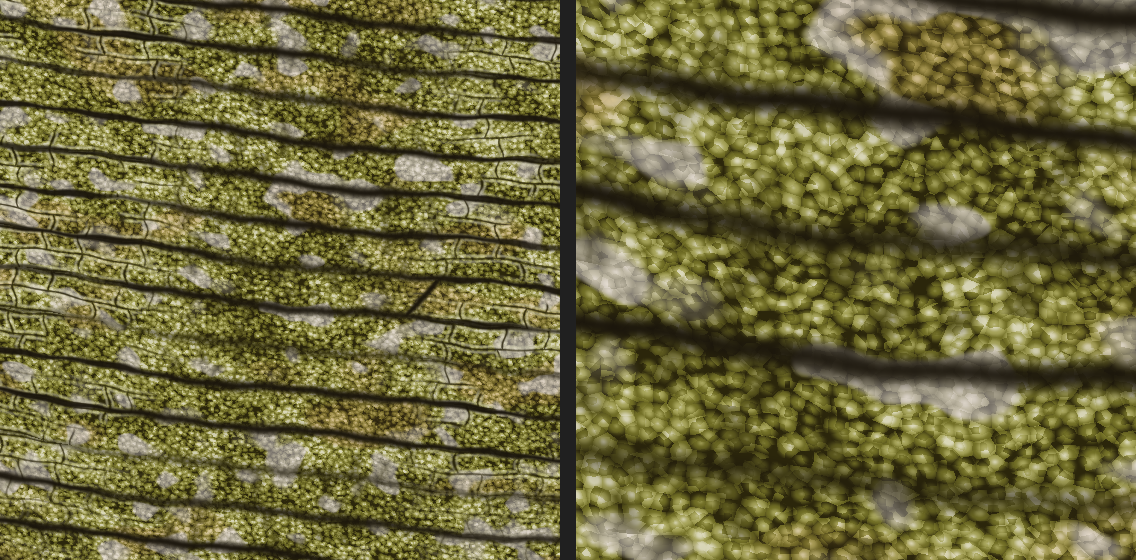
Left, the full canvas; right, a detail of the centre.
Write a three.js fragment shader that draws this texture.

```glsl
varying vec2 vUv;

const float ROW_PITCH = 0.0746;
const float ROW_SLOPE = 0.117;

const vec3 VEIN = vec3(0.10, 0.08, 0.045);
const vec3 SHADOW = vec3(0.17, 0.15, 0.045);
const vec3 OLIVE = vec3(0.45, 0.44, 0.15);
const vec3 LIME = vec3(0.66, 0.65, 0.36);
const vec3 PALE = vec3(0.86, 0.85, 0.73);
const vec3 LILAC = vec3(0.73, 0.70, 0.68);
const vec3 RUST = vec3(0.50, 0.38, 0.19);

float hash(vec2 p) {
  return fract(sin(dot(p, vec2(127.1, 311.7))) * 43758.5);
}

// Cellular noise: x = nearest distance, y = nearest id, z = blended id
vec3 cells(vec2 p) {
  vec2 base = floor(p);
  vec2 local = p - base;
  float nearest = 9.0, id = 0.0, total = 0.0, weights = 0.0;
  for (int j = -1; j <= 1; j++) {
    for (int i = -1; i <= 1; i++) {
      vec2 cell = vec2(float(i), float(j));
      vec2 key = base + cell;
      vec2 seed = cell + vec2(hash(key), hash(key + 37.3)) - local;
      float d2 = dot(seed, seed);
      float value = hash(key + 71.9);
      float w = exp(-6.0 * d2);
      total += value * w;
      weights += w;
      if (d2 < nearest) {
        nearest = d2;
        id = value;
      }
    }
  }
  return vec3(sqrt(nearest), id, total / weights);
}

float stroke(float d, float halfWidth, float soft) {
  return 1.0 - smoothstep(max(halfWidth - soft, 0.0), halfWidth + soft, d);
}

// Slanted, gently waving row coordinate; veins lie on whole numbers
float rowCoord(vec2 p) {
  float wave = 0.004 * sin(9.0 * p.x + 7.0 * p.y)
    + 0.0025 * sin(23.0 * p.x - 19.0 * p.y)
    + 0.0012 * sin(67.0 * p.x + 43.0 * p.y);
  float sag = 0.010 * sin(3.1416 * p.x);
  return (p.y - ROW_SLOPE * p.x - sag - wave - 0.029) / ROW_PITCH;
}

// Distance to the jittered end wall of a cell in its lane
float endWall(float x, float lane) {
  float u = x * 11.0 + hash(vec2(lane, 3.0)) * 5.0;
  float at = 0.5 + 0.7 * (hash(vec2(floor(u), lane)) - 0.5);
  return abs(fract(u) - at) / 11.0;
}

vec3 pigment(float tone) {
  vec3 c = mix(SHADOW, OLIVE, smoothstep(0.0, 0.45, tone));
  c = mix(c, LIME, smoothstep(0.42, 0.75, tone));
  return mix(c, PALE, smoothstep(0.72, 1.05, tone));
}

float veinStrength(float x, float index) {
  float faint = step(6.5, index) * step(mod(index - 7.0, 3.0), 0.5);
  float wear = cells(vec2(x * 3.0, index * 3.7)).z;
  return mix(0.72, 1.0, smoothstep(0.2, 0.5, wear)) * mix(1.0, 0.4, faint);
}

void main() {
  vec2 p = vec2(vUv.x, 1.0 - vUv.y);
  float row = rowCoord(p);
  vec2 tissue = vec2(p.x, row * ROW_PITCH);
  float sharp = smoothstep(0.14, 0.33, abs(p.x - 0.53 + 0.12 * (p.y - 0.5)));
  sharp *= 1.0 - 0.6 * smoothstep(0.75, 0.95, p.y);

  // Granules and broad density changes
  vec3 grain = cells(tissue * vec2(95.0, 115.0));
  vec3 fine = cells(tissue * vec2(190.0, 230.0) + 17.0);
  vec3 patches = cells(tissue * vec2(15.0, 27.0) + 5.0);
  vec3 gaps = cells(tissue * vec2(24.0, 34.0) + 41.0);
  float tone = 0.49 + 0.85 * (0.42 - grain.x) + 0.42 * (grain.y - 0.5)
    + 0.42 * (fine.y - 0.5) + 0.45 * (patches.z - 0.5);
  vec3 color = pigment(tone);
  float stain = smoothstep(0.6, 0.9, cells(tissue * vec2(9.0, 16.0) + 83.0).z);
  color = mix(color, RUST * (0.5 + tone), 0.4 * stain);

  // Cleared patches and empty cells
  float gap = smoothstep(0.66, 0.86, gaps.z);
  color = mix(color, LILAC * (0.8 + 0.4 * tone), 0.8 * gap);
  float laneCoord = row * 2.0 + 0.12 * sin(19.0 * p.x + floor(row) * 2.3);
  float lane = floor(laneCoord);
  float endDist = endWall(p.x + 0.004 * sin(row * 9.0), lane);
  float sideDist = abs(fract(laneCoord + 0.5) - 0.5) * ROW_PITCH * 0.5;
  float wallDist = min(endDist, sideDist);

  // Thin cell walls with light rims, softened out of focus
  float presence = smoothstep(0.3, 0.6, cells(tissue * vec2(8.0, 19.0) + 61.0).z);
  float rim = stroke(abs(wallDist - 0.005), 0.002, 0.003);
  color = mix(color, PALE, 0.55 * rim * presence * sharp);
  float wall = stroke(wallDist, 0.0012, 0.0016);
  color = mix(color, SHADOW, 0.8 * wall * presence * sharp);
  float blurredWall = stroke(endDist, 0.006, 0.011);
  color = mix(color, SHADOW, 0.38 * blurredWall * presence * (1.0 - sharp));

  // Main veins and a diagonal bridge
  float index = floor(row + 0.5);
  float veinDist = abs(row - index) * ROW_PITCH;
  float thickness = 0.0048 + 0.0016 * sin(31.0 * p.x + index * 4.1);
  float soft = mix(0.0095, 0.0032, sharp);
  float vein = stroke(veinDist, thickness, soft) * veinStrength(p.x, index);
  float inBridge = step(5.0, row) * step(row, 6.0);
  float bridgeDist = abs(p.x - 0.785 + 0.06 * (row - 5.0)) * 0.75;
  vein = max(vein, inBridge * stroke(bridgeDist, 0.0045, 0.004));
  float shade = exp(-veinDist * 110.0) * mix(0.4, 0.2, sharp);
  color = mix(color, SHADOW, shade);
  color = mix(color, VEIN, 0.94 * vein);

  gl_FragColor = vec4(color, 1.0);
}
```
